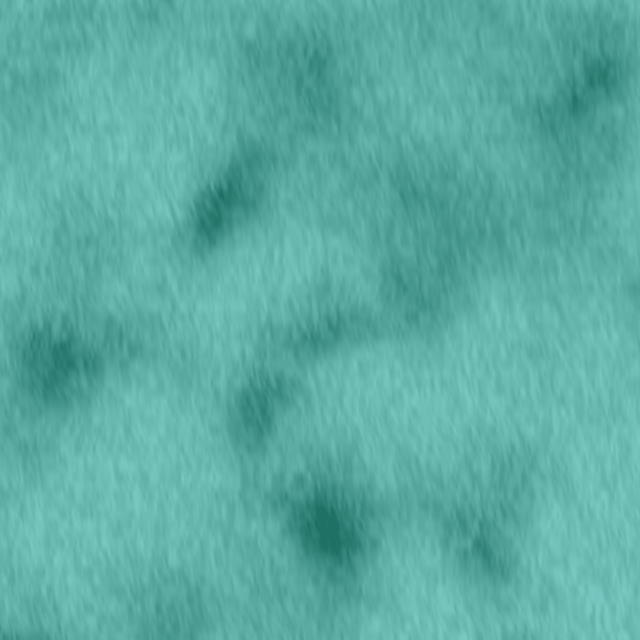
Give the GLSL for this texture, as a Shadertoy shader.

```glsl
const vec3 DEEP_TEAL = vec3(0.12, 0.445, 0.40);
const vec3 PALE_TEAL = vec3(0.44, 0.75, 0.72);
const float BASE_TONE = 0.84;
const float CLOUD_SCALE = 4.5;
const float CLOUD_DEPTH = 0.95;
const float BLOTCH_CELLS = 4.0;
const float BLOTCH_DEPTH = 0.95;
const float WARP_SCALE = 9.0;
const float WARP_AMOUNT = 0.10;
const vec2 FIBRE_SCALE = vec2(140.0, 40.0);
const float FIBRE_LEAN = 0.12;
const float FIBRE_CONTRAST = 0.40;
const float FIBRE_DRAG = 0.012;

float hash(vec2 p) {
    return fract(sin(dot(p, vec2(127.1, 311.7))) * 43758.5453);
}

float noise(vec2 p) {
    vec2 cell = floor(p);
    vec2 f = fract(p);
    f = f * f * (3.0 - 2.0 * f);
    float low = mix(hash(cell), hash(cell + vec2(1, 0)), f.x);
    float high = mix(hash(cell + vec2(0, 1)), hash(cell + vec2(1, 1)), f.x);
    return mix(low, high, f.y);
}

float fbm(vec2 p) {
    float sum = 0.0;
    float amplitude = 0.5;
    for (int i = 0; i < 4; i++) {
        sum += amplitude * noise(p);
        p = mat2(1.6, 1.2, -1.2, 1.6) * p + 7.3;
        amplitude *= 0.5;
    }
    return sum / 0.9375;
}

// Fine, slightly leaning pile, centred on zero
float fibres(vec2 uv) {
    vec2 p = vec2(uv.x + FIBRE_LEAN * uv.y, uv.y);
    p.x += 0.012 * (noise(uv * 14.0) - 0.5);
    float coarse = noise(p * FIBRE_SCALE);
    float fine = noise(p * FIBRE_SCALE * 1.7 + 31.7);
    return mix(coarse, fine, 0.45) - 0.5;
}

// Scattered soft dark patches, each with its own size, angle and strength
float blotches(vec2 uv) {
    vec2 p = uv * BLOTCH_CELLS;
    vec2 home = floor(p);
    float clear = 1.0;
    for (int y = -1; y <= 1; y++) {
        for (int x = -1; x <= 1; x++) {
            vec2 cell = home + vec2(x, y);
            vec2 jitter = vec2(hash(cell + 3.1), hash(cell + 8.6));
            vec2 d = p - cell - jitter;
            float angle = 0.4 + 1.9 * hash(cell + 15.2);
            float c = cos(angle);
            float s = sin(angle);
            d = mat2(c, -s, s, c) * d;
            float size = mix(0.18, 0.36, hash(cell + 21.9));
            d /= size * vec2(1.35, 0.8);
            float strength = pow(hash(cell + 42.4), 1.6);
            clear *= 1.0 - BLOTCH_DEPTH * strength * exp(-dot(d, d));
        }
    }
    return 1.0 - clear;
}

void mainImage(out vec4 fragColor, in vec2 fragCoord) {
    vec2 uv = fragCoord / min(iResolution.x, iResolution.y);
    float pile = fibres(uv);

    // Pile drags the ragged patch edges along its direction
    vec2 dragged = uv + FIBRE_DRAG * pile * vec2(-FIBRE_LEAN, 1.0);
    vec2 warp = vec2(fbm(dragged * WARP_SCALE), fbm(dragged * WARP_SCALE + 19.4)) - 0.5;
    vec2 patchPos = dragged + WARP_AMOUNT * warp;

    // Broad clouds, dark patches and fibre shading
    float tone = BASE_TONE + CLOUD_DEPTH * (fbm(dragged * CLOUD_SCALE + 5.0) - 0.5);
    tone = min(tone, 0.9 + 0.4 * (tone - 0.9));
    float shade = blotches(patchPos);
    tone -= shade * (0.65 + 0.7 * fbm(dragged * 16.0));
    tone += FIBRE_CONTRAST * pile * (1.0 + 0.4 * shade);

    vec3 color = mix(DEEP_TEAL, PALE_TEAL, clamp(tone, 0.0, 1.1));
    fragColor = vec4(color, 1.0);
}
```
